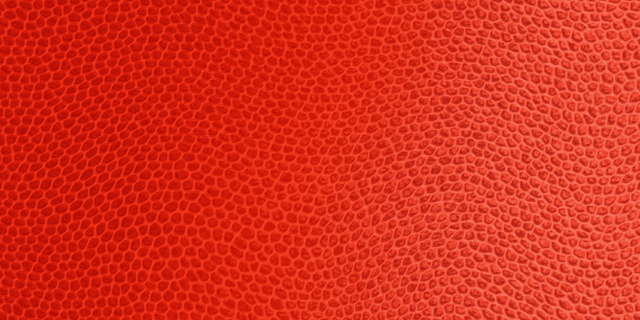
A WebGL 2 fragment shader for this texture:

```glsl
#version 300 es
precision highp float;

uniform vec2 u_resolution;
out vec4 fragColor;

vec2 hash22(vec2 p) {
  vec3 v = fract(p.xyx * vec3(0.1031, 0.1030, 0.0973));
  v += dot(v, v.yzx + 33.33);
  return fract((v.xx + v.yz) * v.zy);
}

vec2 noise2(vec2 p) {
  vec2 cell = floor(p), f = fract(p);
  f = f * f * (3.0 - 2.0 * f);
  return mix(mix(hash22(cell), hash22(cell + vec2(1, 0)), f.x),
             mix(hash22(cell + vec2(0, 1)), hash22(cell + 1.0), f.x), f.y);
}

// Jittered centre of a pebble; alternate rows are staggered
vec2 pebbleCentre(vec2 q, vec2 offset) {
  float row = floor(q.y) + offset.y;
  float stagger = 0.5 * mod(row, 2.0);
  vec2 id = vec2(floor(q.x - stagger) + offset.x, row);
  return id + vec2(0.5 + stagger, 0.5) + 0.45 * (hash22(id + 70.0) - 0.5);
}

// Rounded distance from the seams between pebbles
float seamDistance(vec2 p) {
  vec2 bend = 0.07 * noise2(p * 2.1 + 4.0) + 0.008 * noise2(p * 22.0 + 20.0);
  bend += 0.035 * sin(p.yx * vec2(6.0, 7.0) + vec2(0.5, 1.0));
  vec2 q = (p + bend) * vec2(27.0, 34.0) + 40.0;

  vec2 nearest = vec2(9.0);
  for (int j = -1; j <= 1; j++)
    for (int i = -1; i <= 1; i++) {
      vec2 d = pebbleCentre(q, vec2(i, j)) - q;
      if (dot(d, d) < dot(nearest, nearest)) nearest = d;
    }

  float sum = 0.0;
  for (int j = -2; j <= 2; j++)
    for (int i = -2; i <= 2; i++) {
      vec2 d = pebbleCentre(q, vec2(i, j)) - q;
      vec2 across = d - nearest;
      if (dot(across, across) > 0.0001)
        sum += exp(-14.0 * dot(0.5 * (d + nearest), normalize(across)));
    }
  return -log(sum) / 14.0;
}

float dome(float seam) {
  return smoothstep(-0.03, 0.19, seam);
}

vec3 redRamp(float t) {
  vec3 c = mix(vec3(0.67, 0.04, 0.02), vec3(0.82, 0.10, 0.035), smoothstep(-0.05, 0.38, t));
  c = mix(c, vec3(0.93, 0.20, 0.10), smoothstep(0.32, 0.66, t));
  return mix(c, vec3(0.96, 0.38, 0.29), smoothstep(0.62, 1.08, t));
}

void main() {
  vec2 p = gl_FragCoord.xy / u_resolution.y;
  vec2 uv = gl_FragCoord.xy / u_resolution;

  // Broad sheen, strongest towards the lower right
  float sheen = smoothstep(0.02, 0.98, uv.x - 0.14 * (uv.y - 0.5));
  sheen += 0.08 * (noise2(p * 2.5 + 9.0).x - 0.5);

  // Relief lit from the upper right
  float seam = seamDistance(p);
  float height = dome(seam);
  float slope = height - dome(seamDistance(p + vec2(0.003, 0.005)));

  // Shaded ring just inside each seam
  float ring = smoothstep(0.04, 0.13, seam) * (1.0 - smoothstep(0.15, 0.25, seam));

  // Fine wrinkles on the pebble tops
  float wrinkle = noise2(p * vec2(105.0, 130.0)).x + 0.6 * noise2(p * 220.0).y - 0.8;

  float tone = 0.15 + 0.56 * sheen;
  tone += (1.0 - height) * mix(0.50, 0.24, sheen);
  tone -= ring * mix(0.10, 0.17, sheen);
  tone += slope * mix(0.26, 0.52, sheen);
  tone += wrinkle * height * mix(0.18, 0.44, sheen);

  // Pale haze over the brighter side, with dimmer hollows
  float haze = smoothstep(0.4, 0.95, sheen);
  vec3 colour = redRamp(tone) + vec3(0.0, 0.06, 0.07) * haze;
  colour -= vec3(0.10, 0.04, 0.02) * haze * smoothstep(0.74, 0.45, tone);
  fragColor = vec4(clamp(colour, 0.0, 1.0), 1.0);
}
```
